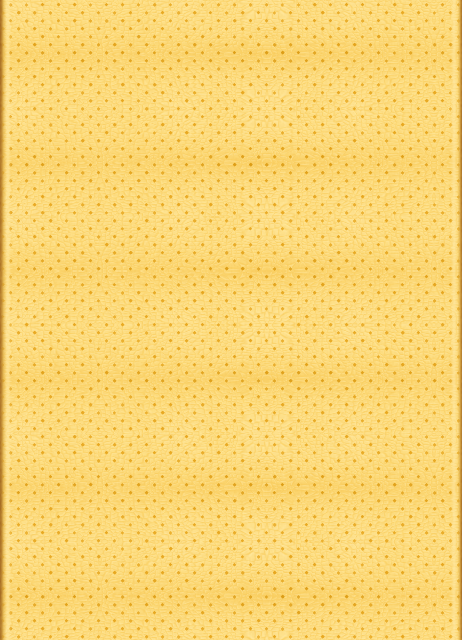
Reproduce this texture procedurally as a Shadertoy shader.

```glsl
// Yellow perforated leather: staggered diamond dots, mirrored grain, soft bands and brown side seams.

// Lengths are fractions of the canvas height.
const float DOT_PITCH = 0.025;
const float DOT_RADIUS = 0.115;            // in pitches
const vec2 DOT_ANCHOR = vec2(0.354, 0.580);
const vec2 MIRROR_ORIGIN = vec2(0.156, 0.069);
const vec2 MIRROR_SIZE = vec2(0.261, 0.0846);
const vec2 GRAIN_SIZE = vec2(0.0095, 0.0058);
const float GRAIN_RELIEF = 0.30;
const float BAND_WIDTH = 0.030;
const float LEFT_SEAM = 0.0075;
const float RIGHT_SEAM = 0.0055;
const float SEAM_HIGHLIGHT = 0.0125;

const vec3 LEATHER = vec3(0.99, 0.865, 0.505);
const vec3 LEATHER_LIGHT = vec3(1.0, 0.91, 0.64);
const vec3 LEATHER_DEEP = vec3(0.975, 0.80, 0.36);
const vec3 DOT_GOLD = vec3(0.91, 0.66, 0.13);
const vec3 SEAM_GOLD = vec3(0.87, 0.68, 0.27);
const vec3 SEAM_BROWN = vec3(0.62, 0.39, 0.12);

vec2 hash2(vec2 p) {
    vec3 q = fract(p.xyx * vec3(0.1031, 0.1030, 0.0973));
    q += dot(q, q.yzx + 33.33);
    return fract((q.xx + q.yz) * q.zy);
}

float valueNoise(vec2 p) {
    vec2 i = floor(p), f = fract(p);
    f = f * f * (3.0 - 2.0 * f);
    float low = mix(hash2(i).x, hash2(i + vec2(1, 0)).x, f.x);
    float high = mix(hash2(i + vec2(0, 1)).x, hash2(i + vec2(1, 1)).x, f.x);
    return mix(low, high, f.y);
}

// Triangle wave with mirror lines at every multiple of size.
vec2 mirrorFold(vec2 p, vec2 size) {
    return abs(mod(p + size, 2.0 * size) - size);
}

// Rounded leather pebbles: 0 in the creases, 1 on top.
float pebbleHeight(vec2 p) {
    vec2 cell = floor(p);
    float nearest = 9.0, second = 9.0;
    for (int y = -1; y <= 1; y++)
    for (int x = -1; x <= 1; x++) {
        vec2 id = cell + vec2(x, y);
        float d = length(id + 0.15 + 0.7 * hash2(id) - p);
        second = min(second, max(nearest, d));
        nearest = min(nearest, d);
    }
    return smoothstep(0.0, 0.45, second - nearest);
}

// Coverage of the staggered dots; each one varies in size and strength.
float dotMask(vec2 p, float pixel) {
    vec2 q = (p - DOT_ANCHOR) / DOT_PITCH;
    vec2 idA = floor(q + 0.5), idB = floor(q) + 0.5;
    vec2 id = length(q - idA) < length(q - idB) ? idA : idB;
    vec2 wear = hash2(id * 2.0 + 200.0);
    vec2 d = abs(q - id - 0.025 * (wear - 0.5));
    float diamond = mix(d.x + d.y, length(d) * 1.2, 0.35);
    float radius = DOT_RADIUS * mix(0.92, 1.12, wear.x);
    float soft = max(0.7 * pixel / DOT_PITCH, 0.02);
    return (1.0 - smoothstep(radius - soft, radius + soft, diamond)) * mix(0.8, 1.0, wear.y);
}

void mainImage(out vec4 fragColor, in vec2 fragCoord) {
    float pixel = 1.0 / iResolution.y;
    vec2 p = fragCoord * pixel;
    float width = iResolution.x * pixel;

    // Mirrored leather grain, lit from above left
    vec2 tile = mirrorFold(p - MIRROR_ORIGIN, MIRROR_SIZE);
    vec2 warp = vec2(valueNoise(tile * 55.0), valueNoise(tile * 55.0 + 40.0)) - 0.5;
    vec2 grain = tile / GRAIN_SIZE + 1.4 * warp + 20.0;
    float height = pebbleHeight(grain);
    float slope = height - pebbleHeight(grain + vec2(-0.12, 0.20));
    float fine = valueNoise(p * 420.0) - 0.5;

    // Deeper colour along the horizontal mirror lines
    float cloud = valueNoise(tile * vec2(16.0, 38.0) + 7.0);
    float band = exp(-pow(tile.y / BAND_WIDTH, 2.0)) * mix(0.3, 0.8, cloud);
    vec3 color = mix(LEATHER, LEATHER_DEEP, band);
    color = mix(color, LEATHER_LIGHT, 0.35 * (1.0 - band) * cloud);
    color = mix(color, LEATHER_DEEP, 0.28 * (1.0 - height));
    color = mix(color, LEATHER_LIGHT, clamp(slope, 0.0, 1.0) * GRAIN_RELIEF * 1.4);
    color = mix(color, LEATHER_DEEP, clamp(-slope, 0.0, 1.0) * GRAIN_RELIEF * 1.6);
    color += 0.03 * fine * vec3(0.4, 0.8, 1.0);

    // Punched dots
    color = mix(color, DOT_GOLD - 0.06 * band, dotMask(p, pixel));

    // Rolled side seams: pale ridge, golden turn, worn brown rim
    bool left = p.x < 0.5 * width;
    float edge = left ? p.x : width - p.x;
    float seam = left ? LEFT_SEAM : RIGHT_SEAM;
    float ridge = exp(-pow((edge - SEAM_HIGHLIGHT) / 0.0035, 2.0));
    float rimWear = valueNoise(vec2(edge * 350.0, p.y * 230.0));
    float streak = valueNoise(vec2(left ? 3.0 : 9.0, p.y * 9.0));
    float turn = 1.0 - smoothstep(0.35 * seam, 1.45 * seam, edge);
    float rim = 1.0 - smoothstep(0.0, 0.85 * seam, edge);
    color = mix(color, LEATHER_LIGHT, 0.55 * ridge);
    color = mix(color, SEAM_GOLD, 0.85 * turn);
    color = mix(color, SEAM_BROWN, rim * mix(0.55, 1.0, 0.5 * (rimWear + streak)));

    fragColor = vec4(clamp(color, 0.0, 1.0), 1.0);
}
```
